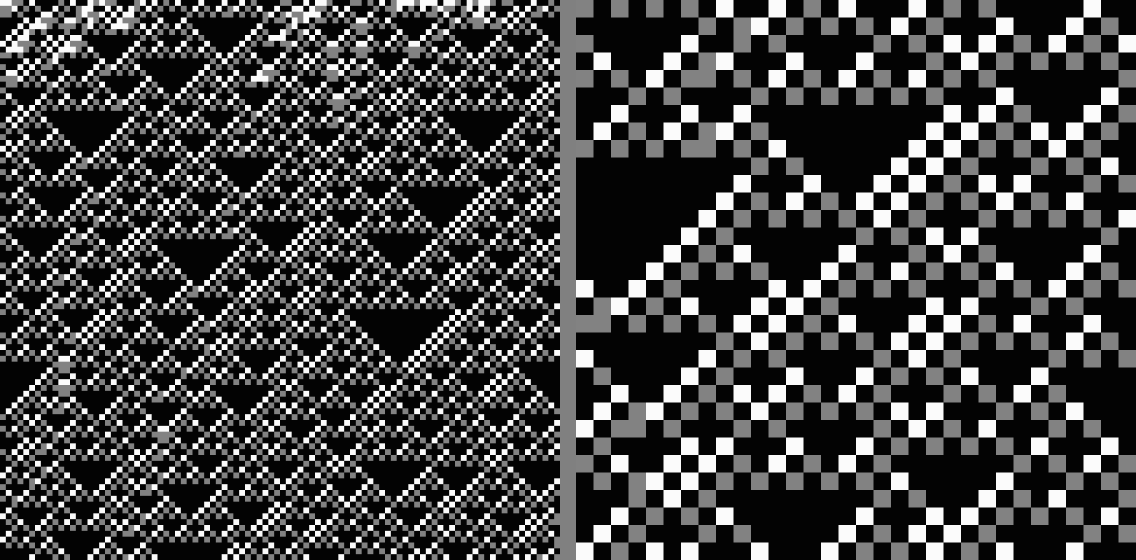
Left: the whole. Right: its middle third, enlarged.
Give the GLSL for this pattern, as a WebGL 2 fragment shader.

```glsl
#version 300 es
precision highp float;
precision highp int;

#define CELLS 96        // ring width: three words of 32 bits
#define SEED 41u
#define BLACK 0.01
#define GRAY 0.51
#define WHITE 0.985

uniform vec2 u_resolution;
out vec4 fragColor;

// One generation of three-state cells, one bit plane per lit state
struct Row {
    uvec3 gray;
    uvec3 white;
};

uvec3 hashWords(uvec3 v) {
    v = v * 747796405u + 2891336453u;
    v = ((v >> ((v >> 28u) + 4u)) ^ v) * 277803737u;
    return (v >> 22u) ^ v;
}

uvec3 fromLeft(uvec3 v) { return (v << 1u) | (v.zxy >> 31u); }
uvec3 fromRight(uvec3 v) { return (v >> 1u) | (v.yzx << 31u); }

Row randomRow() {
    uvec3 word = uvec3(0u, 1u, 2u) + SEED * 16u;
    uvec3 a = hashWords(word);
    uvec3 b = hashWords(word + 7u);
    return Row(a & ~b, b & ~a);
}

// Automaton rule: each cell depends on its left, own and right states
Row nextRow(Row row) {
    uvec3 leftGray = fromLeft(row.gray), leftWhite = fromLeft(row.white);
    uvec3 rightGray = fromRight(row.gray), rightWhite = fromRight(row.white);
    uvec3 leftOff = ~(leftGray | leftWhite);
    uvec3 rightOn = rightGray | rightWhite;
    uvec3 off = ~(row.gray | row.white);

    uvec3 white = off & ((leftOff & rightOn) | (leftGray & ~rightOn) | (leftWhite & rightWhite));
    white |= row.gray & leftWhite & rightGray;
    white |= row.white & ((leftOff & rightGray) | (leftGray & rightWhite));

    uvec3 gray = off & ((leftGray & rightWhite) | (leftWhite & ~rightWhite));
    gray |= row.gray & ((leftGray & rightGray) | (~leftWhite & rightWhite));
    gray |= row.white & ((leftOff & rightWhite) | (leftWhite & ~rightWhite));
    return Row(gray, white);
}

float cellShade(Row row, int column) {
    int cell = (column + CELLS) % CELLS;
    int word = cell / 32;
    uint bit = 1u << uint(cell % 32);
    if ((row.white[word] & bit) != 0u) return WHITE;
    return (row.gray[word] & bit) != 0u ? GRAY : BLACK;
}

void main() {
    // Pixel footprint measured in cells, with time running downward
    float footprint = float(CELLS) / u_resolution.y;
    vec2 position = vec2(gl_FragCoord.x, u_resolution.y - gl_FragCoord.y) * footprint;
    vec2 corner = max(position - 0.5 * footprint, 0.0);
    ivec2 cell = ivec2(floor(corner));
    vec2 overlap = clamp((fract(corner) + footprint - 1.0) / footprint, 0.0, 1.0);

    // Grow the generations down to this row
    Row upper = randomRow();
    for (int i = 0; i < cell.y; i++) upper = nextRow(upper);
    Row lower = nextRow(upper);

    // Area coverage of the up to four cells under the pixel
    float top = mix(cellShade(upper, cell.x), cellShade(upper, cell.x + 1), overlap.x);
    float bottom = mix(cellShade(lower, cell.x), cellShade(lower, cell.x + 1), overlap.x);
    fragColor = vec4(vec3(mix(top, bottom, overlap.y)), 1.0);
}
```
